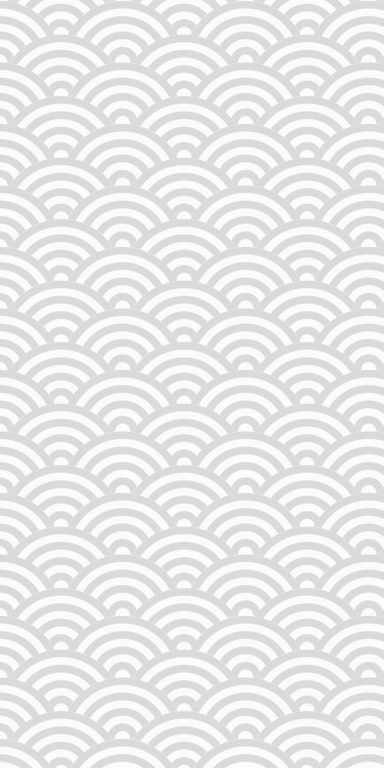
A WebGL 1 fragment shader for this pattern:

```glsl
precision highp float;

uniform vec2 u_resolution;

// Lengths are in units of one horizontal repeat
const float REPEATS_ACROSS = 3.122;
const float ROW_PERIOD = 0.5;
const float RADIUS = 0.5;
const float BAND_PAIRS = 8.0;

const vec3 GREY = vec3(0.855);
const vec3 WHITE = vec3(0.985);

// Soft step from 0 to 1 as a signed distance crosses zero
float softEdge(float signedDistance, float blur) {
  return smoothstep(-blur, blur, signedDistance);
}

// Offset to the nearest disc centre in a row
vec2 toRowCentre(vec2 p, vec2 start) {
  return vec2(fract(p.x - start.x + 0.5) - 0.5, p.y - start.y);
}

// Equal white and grey rings around a white core
vec3 ringColour(float radius, float blur) {
  float ringRadius = max(radius, 0.25 / BAND_PAIRS);
  float fromWhite = abs(fract(ringRadius * BAND_PAIRS + 0.25) - 0.5);
  float inWhite = (0.25 - fromWhite) / BAND_PAIRS;
  return mix(GREY, WHITE, softEdge(inWhite, blur));
}

// Lay one row of ringed discs over the colour beneath
vec3 paintRow(vec3 under, vec2 p, vec2 start, float blur) {
  float radius = length(toRowCentre(p, start));
  float cover = softEdge(RADIUS - radius, blur);
  return mix(under, ringColour(radius, blur), cover);
}

// Overlapping scales, painted from the top row downwards
vec3 scales(vec2 p, vec2 wideStart, vec2 narrowStart, float blur) {
  float firstRow = floor(p.y / ROW_PERIOD);
  vec3 colour = GREY;
  for (int i = -1; i <= 2; i++) {
    vec2 drop = vec2(0.0, (firstRow + float(i)) * ROW_PERIOD);
    colour = paintRow(colour, p, wideStart + drop, blur);
    colour = paintRow(colour, p, narrowStart + drop, blur);
  }
  return colour;
}

void main() {
  float pixel = REPEATS_ACROSS / u_resolution.x;

  // Depth is measured downwards from the top edge
  vec2 p = vec2(gl_FragCoord.x, u_resolution.y - gl_FragCoord.y) * pixel;

  // Alternate rows are unevenly spaced, so one shows wider arcs
  vec2 wideStart = vec2(-0.003, 0.006);
  vec2 narrowStart = vec2(0.497, 0.28);

  gl_FragColor = vec4(scales(p, wideStart, narrowStart, pixel * 0.8), 1.0);
}
```
